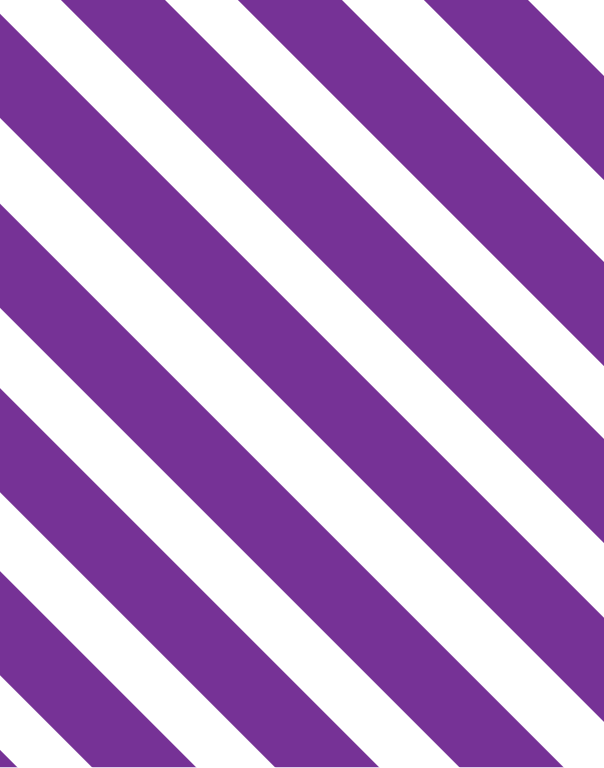
This pattern is drawn by a WebGL 1 fragment shader. Its source:

```glsl
precision highp float;
// Diagonal purple bands falling from left to right on white.
// Each band is a distance test on the 45 degree coordinate x - depth,
// repeated at an even spacing with a small drift per band.

uniform vec2 u_resolution;

const int BAND_COUNT = 8;
const float FIRST_CENTRE = 0.6197;  // top right band, in canvas heights
const float SPACING = 0.2377;       // measured along the horizontal
const float HALF_WIDTH = 0.0678;
const float BOTTOM_MARGIN = 0.00098;
const vec3 PURPLE = vec3(0.464, 0.198, 0.588);
const vec3 WHITE = vec3(1.0);

// Picks entry 0 to 3 of a vector.
float pick(vec4 values, float index) {
    return dot(values, vec4(equal(vec4(index), vec4(0.0, 1.0, 2.0, 3.0))));
}

// Small departure of each band from the even spacing.
float bandDrift(float index) {
    vec4 upper = vec4(0.0, -0.0045, 0.0028, 0.0077);
    vec4 lower = vec4(-0.0019, -0.0044, -0.0050, 0.0);
    return pick(upper, index) + pick(lower, index - 4.0);
}

// Soft-edged coverage of one band around its centre.
float bandCoverage(float position, float centre, float halfWidth, float softness) {
    float dist = abs(position - centre) - halfWidth;
    return 1.0 - smoothstep(-softness, softness, dist);
}

// Union of all bands at a diagonal position.
float allBands(float position, float softness) {
    float coverage = 0.0;
    for (int i = 0; i < BAND_COUNT; i++) {
        float index = float(i);
        float centre = FIRST_CENTRE - SPACING * index + bandDrift(index);
        coverage = max(coverage, bandCoverage(position, centre, HALF_WIDTH, softness));
    }
    return coverage;
}

void main() {
    float pixel = 1.0 / u_resolution.y;
    vec2 p = gl_FragCoord.xy * pixel;
    float diagonal = p.x - (1.0 - p.y);

    float coverage = allBands(diagonal, pixel);

    // Thin pale margin along the bottom edge.
    coverage *= clamp((p.y - BOTTOM_MARGIN) / pixel + 0.5, 0.0, 1.0);

    gl_FragColor = vec4(mix(WHITE, PURPLE, coverage), 1.0);
}
```
